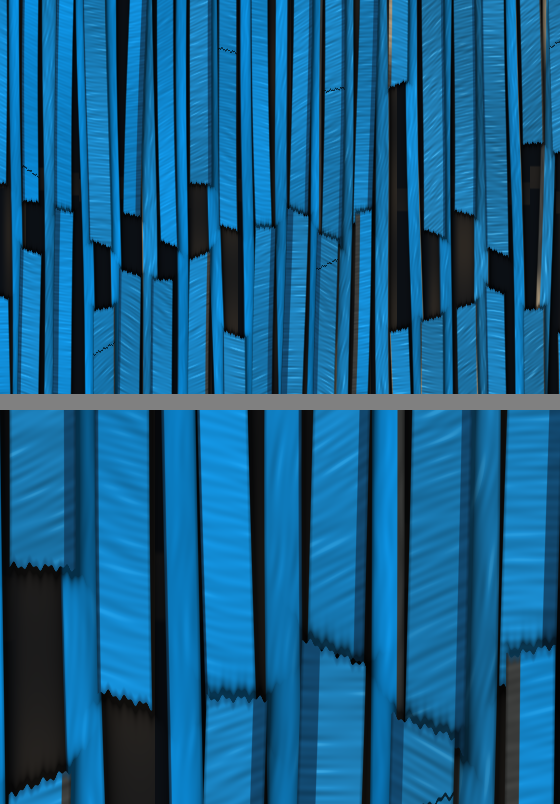
Top: the whole. Bottom: its middle third, enlarged.
Write a WebGL 1 fragment shader that draws this texture.

```glsl
precision highp float;
// Weathered blue boards standing on edge, with dark hollows between them.
// Three layers are painted over a dark back: full-height slats, boards hanging
// from the top and boards rising from below. Layered sines make the saw marks.
uniform vec2 u_resolution;

#define PITCH 0.084
#define SLAT_WIDTH 0.40
#define BOARD_WIDTH 0.58
#define LEAN 0.026
#define SAW_MARKS 0.15
#define CRACK_SHARE 0.35
#define BRIGHT vec3(0.04, 0.575, 0.90)
#define MUTED vec3(0.13, 0.49, 0.70)
#define DEEP vec3(0.07, 0.28, 0.43)
#define HOLLOW vec3(0.045, 0.06, 0.08)
#define GREY_WOOD vec3(0.23, 0.235, 0.23)
#define RAW_WOOD vec3(0.64, 0.57, 0.47)

float hash(float n) {
  return fract(sin(n * 12.9898 + 4.13) * 4375.85);
}

// Fine parallel scratches, bent and broken up by slower waves; about -1 to 1.
float scratches(vec2 q, float seed, float slant) {
  float sum = 0.0;
  float freq = 210.0;
  for (int i = 0; i < 4; i++) {
    float turn = slant + 0.3 * (hash(seed + float(i) * 3.7) - 0.5);
    float along = dot(q, vec2(cos(turn), sin(turn)));
    float across = dot(q, vec2(-sin(turn), cos(turn)));
    float warp = 1.3 * sin(along * 41.0 + seed) + sin(across * 67.0 + seed * 2.0);
    float patches = 0.6 + 0.4 * sin(along * 73.0 + across * 29.0 + seed * 5.0);
    sum += sin(across * freq + warp + seed * 7.0) * patches;
    freq *= 1.55;
  }
  return sum * 0.42;
}

// Hollow behind the boards: near black, some brown planks and a cross rail.
vec3 backWall(vec2 p) {
  float cell = p.x / (PITCH * 0.8);
  float id = floor(cell);
  float plank = step(0.62, hash(id + 71.0)) * smoothstep(0.0, 0.4, fract(cell));
  float railY = 0.52 + 0.08 * (hash(id + 15.0) - 0.5);
  float rail = 1.0 - smoothstep(0.025, 0.032, abs(p.y - railY));
  float wear = 0.75 + 0.25 * sin(p.y * 19.0 + id * 3.0);
  vec3 wood = GREY_WOOD * vec3(1.0, 0.84, 0.7);
  return mix(HOLLOW, wood, max(plank * 0.7, rail * 0.5) * wear);
}

// Paints one layer; kind 0 = slats, 1 = hanging boards, 2 = rising boards.
vec3 paintLayer(vec3 col, vec2 p, float kind, float shift) {
  float px = 0.8 / u_resolution.y;
  float right = p.x * u_resolution.y / u_resolution.x;
  float isBoard = step(0.5, kind);
  float base = floor(p.x / PITCH - shift);
  for (int i = -1; i <= 1; i++) {
    float id = base + float(i);
    float seed = id * 1.37 + kind * 53.0;
    float a = hash(seed);
    float b = hash(seed + 11.3);
    float c = hash(seed + 23.9);
    float e = hash(seed + 37.1);

    // Outline: leaning, slightly bowed sides and a rough slanted end
    float centre = (id + 0.5 + shift + 0.22 * (a - 0.5)) * PITCH;
    centre += LEAN * (b - 0.5) * 2.0 * (p.y - 0.5);
    centre += 0.003 * sin(p.y * 5.0 + c * 6.3);
    float halfW = 0.5 * PITCH * mix(SLAT_WIDTH, BOARD_WIDTH, isBoard) * (0.82 + 0.36 * c);
    float x = p.x - centre;
    float rough = 0.002 * sin(x * 430.0 + a * 9.0) + 0.0015 * sin(x * 970.0 + b * 9.0);
    float slope = x * (e - 0.5) * 0.9 + rough;
    float place = (id + 0.5) * PITCH * u_resolution.y / u_resolution.x;
    float hangEnd = mix(0.36, 0.86, e * (0.65 + 0.35 * place)) + slope;
    float riseEnd = mix(0.14, 0.48, b) + slope;
    float ending = kind < 0.5 ? -1.0 : (kind < 1.5 ? hangEnd - p.y : p.y - riseEnd);
    float d = max(abs(x) - halfW, ending);

    // Soft shadow thrown to the right and below
    float shade = max(abs(x - 0.003) - halfW, ending - 0.006);
    col *= 1.0 - 0.62 * exp(-max(shade, 0.0) / 0.006);

    // Painted face with long grain on slats and slanted saw marks on boards
    float dull = clamp((c - 0.4) * 0.7 + right * 0.65 + isBoard * 0.22, 0.0, 1.0);
    vec3 face = mix(BRIGHT, MUTED, dull);
    float slant = mix(1.5, mix(-0.5, 0.75, a), isBoard);
    float marks = scratches(vec2(x, p.y), seed, slant);
    face *= 1.0 + SAW_MARKS * marks * (0.35 + 0.8 * dull);
    face += vec3(0.09, 0.07, 0.04) * smoothstep(0.5, 1.1, marks) * dull;
    face *= 0.95 + 0.08 * sin(p.y * 7.0 + b * 20.0);

    // Narrow side face: shaded paint, grey wood or raw wood
    float facing = a < 0.5 ? -1.0 : 1.0;
    float sideX = halfW * (1.0 - 0.55 * b * b - 0.08);
    float side = smoothstep(-px, px, x * facing - sideX);
    vec3 raw = mix(GREY_WOOD, RAW_WOOD, smoothstep(-0.2, 0.5, sin(p.y * 6.0 + a * 30.0)));
    vec3 sideCol = e < 0.55 ? DEEP : (e < 0.78 ? GREY_WOOD : raw);
    face = mix(face, sideCol * (1.0 + 0.12 * marks), side);

    // Crack across the board, worn end and darkened rims
    float crackY = 0.08 + 0.84 * hash(seed + 61.0);
    float crack = abs(p.y - crackY - x * (c - 0.5) * 1.6 - rough);
    float cracked = step(hash(seed + 83.0), CRACK_SHARE) * isBoard;
    face *= 1.0 - 0.7 * cracked * (1.0 - smoothstep(0.0008, 0.0025, crack));
    face = mix(face, DEEP, isBoard * 0.6 * smoothstep(-0.008, 0.0, ending));
    face *= 0.72 + 0.28 * smoothstep(0.0, 0.003, halfW - abs(x));
    col = mix(col, face, 1.0 - smoothstep(-px, px, d));
  }
  return col;
}

void main() {
  vec2 p = gl_FragCoord.xy / u_resolution.y;
  vec3 col = backWall(p);
  col = paintLayer(col, p, 0.0, 0.0);
  col = paintLayer(col, p, 1.0, 0.5);
  col = paintLayer(col, p, 2.0, 0.5);
  gl_FragColor = vec4(clamp(col, 0.0, 1.0), 1.0);
}
```
